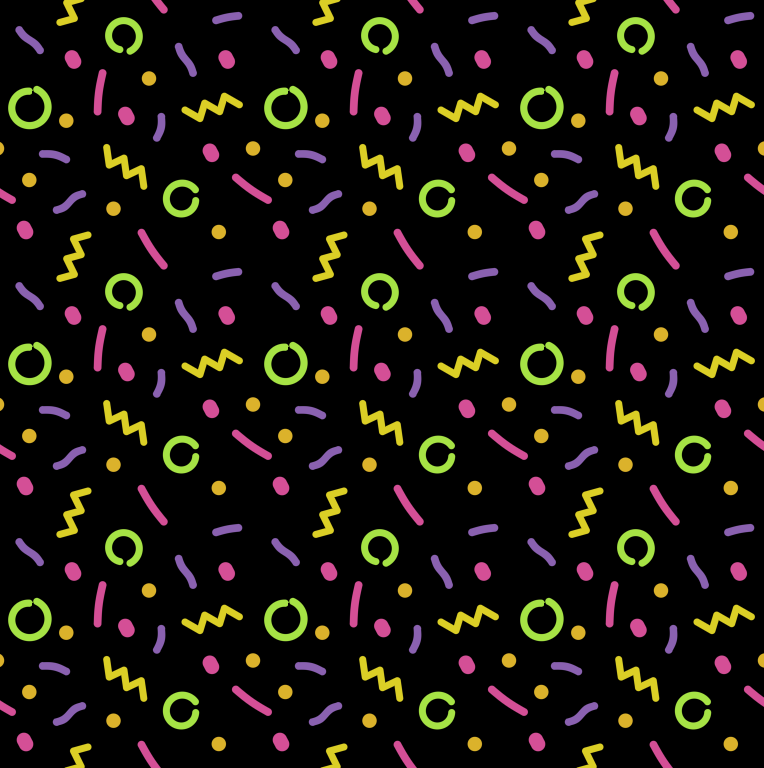
A Shadertoy shader for this pattern:

```glsl
// Confetti tile: open rings, zigzags, bent strokes, ovals and dots on black, three tiles down.
const float PI = 3.14159265;
const float ROWS = 3.0;
const float TILE = 256.0;   // grid units per tile, y pointing down

const vec3 BLACK  = vec3(0.0);
const vec3 GREEN  = vec3(0.65, 0.89, 0.27);
const vec3 YELLOW = vec3(0.86, 0.81, 0.15);
const vec3 AMBER  = vec3(0.86, 0.70, 0.17);
const vec3 PINK   = vec3(0.83, 0.31, 0.59);
const vec3 PURPLE = vec3(0.54, 0.38, 0.69);

// Offset from a centre to the nearest repeat of it
vec2 wrapTile(vec2 p, vec2 centre) {
    return mod(p - centre + 0.5 * TILE, TILE) - 0.5 * TILE;
}

float segment(vec2 p, vec2 a, vec2 b) {
    vec2 ab = b - a;
    return length(p - a - ab * clamp(dot(p - a, ab) / dot(ab, ab), 0.0, 1.0));
}

// Round-capped stroke; bend.x bows it, bend.y gives it an S curve
float bentStroke(vec2 p, vec4 ends, vec2 bend, float halfWidth) {
    vec2 q = wrapTile(p, 0.5 * (ends.xy + ends.zw));
    vec2 span = ends.zw - ends.xy;
    vec2 normal = normalize(vec2(-span.y, span.x));
    float t = clamp(dot(q, span) / dot(span, span) + 0.5, 0.0, 1.0);
    float offset = bend.x * (sin(PI * t) - 0.5) + bend.y * sin(2.0 * PI * t);
    return length(q - span * (t - 0.5) - normal * offset) - halfWidth;
}

// Nearly closed ring whose radius drifts from one end to the other
float openRing(vec2 p, vec2 centre, float radius, float drift, float gapAngle, float gapHalf, float halfWidth) {
    vec2 q = wrapTile(p, centre);
    float turn = mod(atan(q.y, q.x) - gapAngle, 2.0 * PI);
    turn = clamp(turn, gapHalf, 2.0 * PI - gapHalf);
    float r = radius + drift * (turn / PI - 1.0);
    float angle = turn + gapAngle;
    return length(q - r * vec2(cos(angle), sin(angle))) - halfWidth;
}

// Five alternating steps: three of one kind, two of the other
float zigzag(vec2 p, vec2 start, vec2 longStep, vec2 crossStep, float halfWidth) {
    vec2 halfSpan = 1.5 * longStep + crossStep;
    vec2 q = wrapTile(p, start + halfSpan);
    vec2 a = -halfSpan;
    float d = TILE;
    for (int i = 0; i < 5; i++) {
        vec2 b = a + (i % 2 == 0 ? longStep : crossStep);
        d = min(d, segment(q, a, b));
        a = b;
    }
    return d - halfWidth;
}

vec3 paint(vec3 base, vec3 ink, float d, float soft) {
    return mix(base, ink, smoothstep(0.0, 1.0, 0.5 - d / soft));
}

const vec2 DOTS[6] = vec2[6](vec2(149, 78.5), vec2(66.3, 120.7), vec2(253, 148.5),
    vec2(29.3, 180), vec2(113.5, 208.7), vec2(218.8, 232));
const vec2 OVALS[5] = vec2[5](vec2(73, 59.5), vec2(226.7, 59.5), vec2(126.4, 116),
    vec2(210.9, 152.8), vec2(25, 230));
const vec4 PURPLE_ENDS[6] = vec4[6](vec4(19.3, 30, 40, 50.3), vec4(178.7, 46.7, 193, 73),
    vec4(216, 20, 238.3, 15.5), vec4(162.3, 117, 157.8, 138),
    vec4(43, 153, 66.5, 158.5), vec4(56.7, 210, 82.3, 194));
const vec2 PURPLE_BENDS[6] = vec2[6](vec2(0, 1), vec2(0, 1), vec2(-0.7, 0),
    vec2(-2, 0), vec2(-2, 0), vec2(0, 1.5));
const vec4 PINK_ENDS[3] = vec4[3](vec4(102, 73, 97, 111.5), vec4(235.5, 178, 267.7, 200.5),
    vec4(141, 233, 163.3, 266));

void mainImage(out vec4 fragColor, in vec2 fragCoord) {
    float unitsPerPixel = ROWS * TILE / iResolution.y;
    vec2 p = vec2(fragCoord.x, iResolution.y - fragCoord.y) * unitsPerPixel;
    float soft = max(1.4 * unitsPerPixel, 1.2);
    vec3 color = BLACK;

    // Dots
    float d = TILE;
    for (int i = 0; i < 6; i++) d = min(d, length(wrapTile(p, DOTS[i])) - 7.2);
    color = paint(color, AMBER, d, soft);

    // Slanted ovals and pink strokes
    d = TILE;
    vec2 slant = vec2(1.1, 2.1);
    for (int i = 0; i < 5; i++) d = min(d, segment(wrapTile(p, OVALS[i]), -slant, slant) - 7.2);
    for (int i = 0; i < 3; i++) d = min(d, bentStroke(p, PINK_ENDS[i], vec2(1.2, 0), 3.9));
    color = paint(color, PINK, d, soft);

    // Purple strokes
    d = TILE;
    for (int i = 0; i < 6; i++) d = min(d, bentStroke(p, PURPLE_ENDS[i], PURPLE_BENDS[i], 3.9));
    color = paint(color, PURPLE, d, soft);

    // Zigzags
    d = zigzag(p, vec2(185, 110), vec2(15, 8.6), vec2(4.7, -15.5), 3.5);
    d = min(d, zigzag(p, vec2(106.7, 147.5), vec2(2.5, 17.6), vec2(14.8, -7), 3.5));
    d = min(d, zigzag(p, vec2(88, 235), vec2(-14.5, 4), vec2(7.7, 15.7), 3.5));
    color = paint(color, YELLOW, d, soft);

    // Rings
    d = openRing(p, vec2(123.2, 36), 15.3, 1.5, 1.48, 0.33, 3.5);
    d = min(d, openRing(p, vec2(29, 107.5), 18.0, -1.8, -1.36, 0.2, 3.6));
    d = min(d, openRing(p, vec2(181.8, 199.3), 15.3, 1.5, -0.26, 0.35, 3.5));
    color = paint(color, GREEN, d, soft);

    fragColor = vec4(color, 1.0);
}
```
